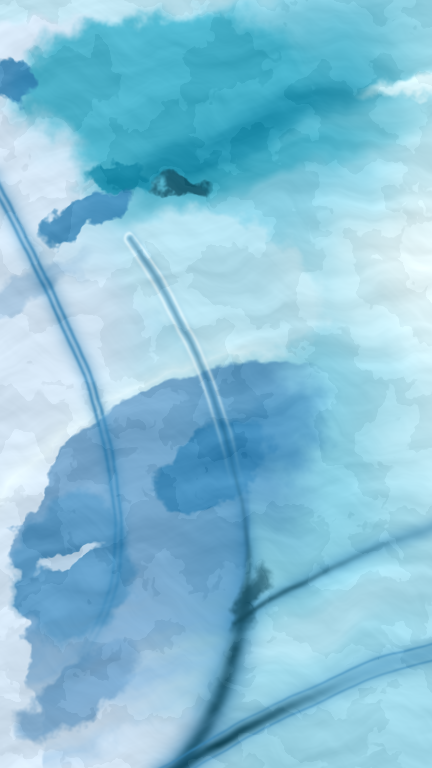
A Shadertoy shader for this background:

```glsl
// Watercolour abstract: teal wash, pale clouds, a blue hill and sweeping ink strands.

const vec3 PAPER = vec3(.82, .89, .95), MIST = vec3(.73, .88, .93), GLOW = vec3(.92, .98, .99),
  AQUA = vec3(.52, .80, .88), TEAL = vec3(.25, .68, .78), DEEP = vec3(.10, .54, .66),
  STEEL = vec3(.42, .62, .78), BLUE = vec3(.22, .52, .71), INK = vec3(.07, .27, .34);

vec2 gradientAt(vec2 cell) {
  vec2 h = vec2(dot(cell, vec2(127.1, 311.7)), dot(cell, vec2(269.5, 183.3)));
  return fract(sin(h) * 43758.5) * 2. - 1.;
}

float gradientNoise(vec2 p) {
  vec2 i = floor(p), f = fract(p), u = f * f * (3. - 2. * f), e = vec2(0, 1);
  float low = mix(dot(gradientAt(i), f), dot(gradientAt(i + e.yx), f - e.yx), u.x);
  float high = mix(dot(gradientAt(i + e), f - e), dot(gradientAt(i + e.yy), f - e.yy), u.x);
  return mix(low, high, u.y);
}

float fbm(vec2 p) {
  float sum = 0., amp = .6;
  for (int i = 0; i < 4; i++) {
    sum += amp * gradientNoise(p);
    p = mat2(1.6, 1.2, -1.2, 1.6) * p + 7.3;
    amp *= .5;
  }
  return sum;
}

vec2 turn(vec2 p, float a) {
  return vec2(cos(a) * p.x + sin(a) * p.y, cos(a) * p.y - sin(a) * p.x);
}

// 1 below the edge, 0 above
float fall(float a, float b, float x) { return 1. - smoothstep(a, b, x); }

// Paints a tilted ellipse; area holds centre and radii
void blot(inout vec3 col, vec3 ink, float k, vec2 p, vec4 area, float tilt, float soft) {
  float d = length(turn(p - area.xy, tilt) / area.zw);
  col = mix(col, ink, k * fall(1. - soft, 1. + soft, d));
}

// Distance to a cubic curve (x) and position along it (y)
vec2 strand(vec2 p, vec4 ab, vec4 cd) {
  vec2 best = vec2(9, 0), prev = ab.xy;
  for (int i = 1; i <= 24; i++) {
    float t = float(i) / 24., s = 1. - t;
    vec2 next = s*s*s*ab.xy + 3.*s*t*(s*ab.zw + t*cd.xy) + t*t*t*cd.zw, e = next - prev;
    float h = clamp(dot(p - prev, e) / dot(e, e), 0., 1.);
    float dist = length(p - prev - e * h);
    if (dist < best.x) best = vec2(dist, t - (1. - h) / 24.);
    prev = next;
  }
  return best;
}

void stroke(inout vec3 col, vec3 ink, float k, float dist, float width) {
  col = mix(col, ink, k * exp(-dist * dist / (width * width)));
}

void mainImage(out vec4 fragColor, in vec2 fragCoord) {
  vec2 p = fragCoord / iResolution.xy * vec2(.5625, 1);
  vec2 wobble = vec2(fbm(p * 9.), fbm(p * 9. + 31.));
  vec2 w = p + wobble * .05;
  vec2 rag = p + wobble * .035 + .035 * vec2(fbm(p * 30.), fbm(p * 30. + 17.));
  float brush = fbm(turn(w, .42 - p.x * .3) * vec2(5, 34));

  // Base washes
  vec3 col = mix(PAPER, mix(MIST, AQUA, .55), smoothstep(.12, .36, w.x));
  blot(col, AQUA, .85, w, vec4(.38, .41, .19, .21), .3, .7);
  blot(col, AQUA, .9, w, vec4(.38, .8, .26, .17), .2, .6);
  col = mix(col, AQUA, .8 * smoothstep(.84, .92, w.y) * smoothstep(.1, .3, w.x));
  blot(col, TEAL, .9, rag, vec4(.21, .87, .2, .115), .1, .12);
  blot(col, TEAL, .75, w, vec4(.4, .88, .2, .08), .25, .8);
  blot(col, DEEP, .8, w, vec4(.32, .825, .17, .03), .4, .7);
  blot(col, TEAL, .75, w + brush * .01, vec4(.36, .785, .2, .02), .3, .6);

  // Clouds and light from the right
  blot(col, MIST, .75, rag, vec4(.29, .63, .14, .085), -.4, .1);
  blot(col, PAPER, .9, rag, vec4(.03, .77, .1, .07), -.6, .35);
  blot(col, GLOW, .9, w, vec4(.57, .66, .14, .08), .2, .95);
  blot(col, GLOW, .7, w, vec4(.6, .64, .1, .3), 0., .95);
  blot(col, GLOW, .75, rag, vec4(.55, .89, .07, .014), .1, .5);
  blot(col, MIST, .9, rag, vec4(.1, 1, .24, .03), .06, .4);
  blot(col, STEEL, .35, rag, vec4(.03, .62, .09, .02), .5, .3);

  // Blue hill under a pale ridge, divided by the great arc
  float above = mix(p.y, rag.y, .5) - .529 + 1.6 * pow(abs(p.x - .34), 2.);
  col = mix(col, GLOW, .65 * exp(-abs(above - .012) / .02) * fall(.3, .42, rag.x));
  float inside = fall(-.003, .003, p.x - .325 + 1.08 * pow(abs(p.y - .32), 2.));
  float leftEdge = .01 + max((rag.y - .29) * .55, (.29 - rag.y) * .15);
  float hill = fall(-.003, .003, above) * smoothstep(-.003, .004, rag.x - leftEdge);
  hill *= mix(fall(.33, .44, rag.x) * smoothstep(.24, .4, w.y), 1., inside);
  hill *= smoothstep(-.04, .24, w.y + .25 * (.15 - p.x) + brush * .2);
  col = mix(col, mix(STEEL, BLUE, .4 * smoothstep(.2, .33, p.x)), hill * .85);
  blot(col, BLUE, .85, rag, vec4(.28, .39, .08, .05), .5, .08);
  blot(col, BLUE, .5, rag, vec4(.35, .43, .07, .05), .5, .5);
  blot(col, BLUE, .5, rag, vec4(.09, .26, .075, .1), -.3, .1);
  blot(col, STEEL, .7, rag, vec4(.1, .1, .1, .035), .6, .15);
  blot(col, PAPER, .8, rag, vec4(.085, .27, .045, .01), .45, .2);
  blot(col, PAPER, .75, rag, vec4(.18, .02, .1, .04), .4, .4);
  blot(col, MIST, .6, w, vec4(.42, .19, .13, .03), .35, .6);

  // Ink strands with dry, uneven edges
  vec2 q = p + wobble * .008;
  vec2 arc = strand(q, vec4(.17, .69, .306, .48), vec4(.404, .22, .226, -.01));
  vec2 inner = strand(q, vec4(-.01, .77, .08, .59), vec4(.26, .3, .07, .095));
  vec2 low = strand(q, vec4(.215, -.01, .33, .056), vec4(.42, .115, .58, .156));
  vec2 high = strand(q, vec4(.308, .19, .38, .245), vec4(.48, .284, .58, .318));
  float dark = smoothstep(.45, .8, arc.y), dry = .8 + brush;
  stroke(col, BLUE, .4 + .2 * dark, arc.x, .008 + .016 * dark);
  stroke(col, INK, (.2 + .7 * dark) * dry, arc.x, .0025 + .009 * dark * arc.y);
  stroke(col, GLOW, .6 * inside * fall(.2, .5, arc.y), arc.x - .007, .0025);
  stroke(col, BLUE, .4 * fall(.7, 1.1, inner.y), inner.x, .013);
  stroke(col, BLUE, .7 * fall(.7, .95, inner.y), inner.x - .004, .0025);
  stroke(col, BLUE, .45, low.x, .018);
  stroke(col, INK, dry * fall(.3, .8, low.y), low.x, .007);
  stroke(col, BLUE, .6 * dry, low.x - .011, .002);
  stroke(col, BLUE, .4, high.x, .012);
  stroke(col, INK, .8 * dry * fall(0., 1.1, high.y), high.x, .004);
  blot(col, INK, .7, rag, vec4(.325, .22, .014, .035), -.2, .5);

  // Dark flecks, brush grain and stepped pigment
  blot(col, DEEP, .85, rag, vec4(.158, .77, .042, .017), -.15, .12);
  blot(col, INK, .7, rag, vec4(.232, .758, .032, .013), 0., .2);
  blot(col, BLUE, .85, rag, vec4(.115, .72, .062, .02), .5, .12);
  blot(col, BLUE, .85, rag, vec4(.012, .892, .035, .026), -.5, .12);
  col += .13 * brush + .05 * fbm(turn(w, 1.) * vec2(60, 9));
  col += .04 * (smoothstep(-.01, .01, fbm(rag * 12. + 5.)) - .5);
  fragColor = vec4(clamp(col, 0., 1.), 1);
}
```
